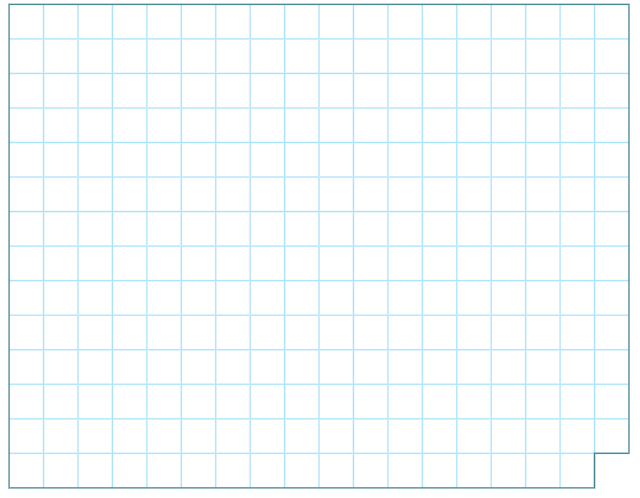
A Shadertoy shader for this pattern:

```glsl
// Pale blue square grid inside a thin teal outline with one corner cell cut away.

// Lengths are fractions of the canvas height.
const vec2 CELLS = vec2(18.0, 14.0);
const vec2 CELL_SIZE = vec2(0.06915, 0.06935);
const vec2 GRID_ORIGIN = vec2(0.01827, 0.02035);
const float GRID_WIDTH = 0.00276;
const float OUTLINE_WIDTH = 0.00264;
const float FILTER_PIXELS = 1.2;

const vec3 PAPER = vec3(1.0);
const vec3 GRID_COLOR = vec3(0.67, 0.89, 0.98);
const vec3 OUTLINE_COLOR = vec3(0.25, 0.50, 0.55);

// Share of a box filter covered by a line whose centre is dist away.
float lineCoverage(float dist, float width, float filterSize) {
    float upper = min(dist + 0.5 * filterSize, 0.5 * width);
    float lower = max(dist - 0.5 * filterSize, -0.5 * width);
    return max(upper - lower, 0.0) / filterSize;
}

// Signed distance to the sheet, with square corners; negative inside.
float sheetDistance(vec2 p) {
    vec2 halfSize = 0.5 * CELLS * CELL_SIZE;
    vec2 boxEdge = abs(p - halfSize) - halfSize;
    float box = max(boxEdge.x, boxEdge.y);

    // The missing cell at the lower right.
    float notchLeft = (CELLS.x - 1.0) * CELL_SIZE.x;
    float notch = max(notchLeft - p.x, p.y - CELL_SIZE.y);
    return max(box, -notch);
}

// Interior rulings only; the outline draws the outer edges.
float gridCoverage(vec2 p, float filterSize) {
    vec2 cellPos = p / CELL_SIZE;
    vec2 nearestLine = clamp(floor(cellPos + 0.5), vec2(1.0), CELLS - 1.0);
    vec2 dist = abs(cellPos - nearestLine) * CELL_SIZE;
    return max(lineCoverage(dist.x, GRID_WIDTH, filterSize),
               lineCoverage(dist.y, GRID_WIDTH, filterSize));
}

void mainImage(out vec4 fragColor, in vec2 fragCoord) {
    vec2 p = fragCoord / iResolution.y - GRID_ORIGIN;
    float filterSize = FILTER_PIXELS / iResolution.y;

    float sheet = sheetDistance(p);
    float inside = clamp(0.5 - sheet / filterSize, 0.0, 1.0);
    float grid = gridCoverage(p, filterSize) * inside;
    float outline = lineCoverage(abs(sheet), OUTLINE_WIDTH, filterSize);

    vec3 color = mix(PAPER, GRID_COLOR, grid);
    color = mix(color, OUTLINE_COLOR, outline);
    fragColor = vec4(color, 1.0);
}
```
